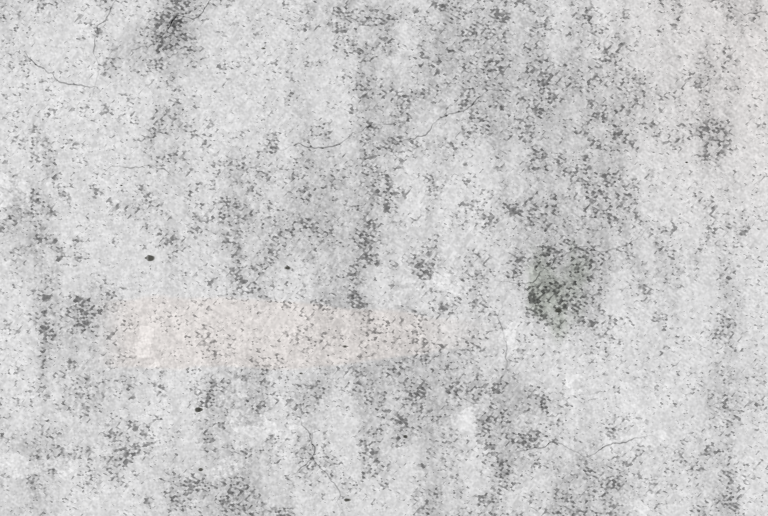
Write a Shadertoy shader that draws this texture.

```glsl
// Weathered pale plaster wall: grey stains and vertical streaks made from layered
// value noise, fine grit that darkens inside the stains, hairline cracks,
// small chips, peeled flakes and a faint pink band of old paint.

const vec3  WALL        = vec3(0.866, 0.866, 0.868);
const vec3  PINK_WASH   = vec3(1.014, 0.993, 0.980);
const vec3  MOSS_TINT   = vec3(0.985, 1.005, 0.97);
const vec3  CHIP_COLOUR = vec3(0.20, 0.20, 0.18);
const vec2  STAIN_CENTRE = vec2(0.62, 0.62);
const vec2  STAIN_SPREAD = vec2(0.50, 0.34);
const vec2  MOSS_CENTRE  = vec2(1.08, 0.44);
const float STAIN_DEPTH = 0.115;
const float PORE_DEPTH  = 0.30;
const float GRAIN_CLEAN = 0.19;
const float GRAIN_DIRTY = 0.30;
const float CRACK_DEPTH = 0.26;
const float CRACK_WIDTH = 0.0009;
const int   CRACKS = 12;
const int   CHIPS  = 12;
const mat2  TILT = mat2(0.82, 0.57, -0.57, 0.82);

float hash(vec2 p) {
    return fract(sin(dot(p, vec2(127.1, 311.7))) * 43758.5453);
}

float noise(vec2 p) {
    vec2 cell = floor(p), f = fract(p);
    f = f * f * (3.0 - 2.0 * f);
    float low  = mix(hash(cell), hash(cell + vec2(1, 0)), f.x);
    float high = mix(hash(cell + vec2(0, 1)), hash(cell + vec2(1, 1)), f.x);
    return mix(low, high, f.y);
}

float fbm(vec2 p) {
    float sum = 0.0, amp = 0.516;
    for (int i = 0; i < 5; i++) {
        sum += amp * noise(p);
        p = mat2(1.6, 1.2, -1.2, 1.6) * p + 17.3;
        amp *= 0.5;
    }
    return sum;
}

// Vertical streaks keep their direction through every octave.
float streaks(vec2 p) {
    return 0.5 * noise(p) + 0.3 * noise(p * 2.1 + 5.7) + 0.2 * noise(p * 4.3 + 9.1);
}

// Fine grit on tilted lattices, so that no rows or columns show.
float grit(vec2 p) {
    vec2 q = TILT * p, r = TILT * q;
    return 0.5 * noise(q * 270.0) + 0.32 * noise(r * 165.0 + 7.0) + 0.18 * noise(TILT * r * 90.0);
}

// Ragged dark patch around a centre.
float blot(vec2 p, vec2 centre, vec2 size, float ragged) {
    return 1.0 - smoothstep(0.5, 1.3, length((p - centre) / size) + ragged);
}

// Wandering hairlines, each fading towards its ends.
float cracks(vec2 p, float aspect, float px) {
    float total = 0.0;
    for (int i = 0; i < CRACKS; i++) {
        float id = float(i);
        vec2 start = vec2(hash(vec2(id, 3.1)) * aspect, hash(vec2(id, 8.4)));
        float angle = (hash(vec2(id, 5.7)) - 0.5) * 0.9 + (i % 3 == 0 ? 1.57 : 0.0);
        float reach = mix(0.06, 0.20, hash(vec2(id, 1.9)));
        vec2 along = vec2(cos(angle), sin(angle));
        vec2 q = p - start;
        q = vec2(dot(q, along), dot(q, vec2(-along.y, along.x)));
        float wander = (fbm(vec2(q.x * 11.0, id * 7.3)) - 0.5) * 0.09;
        float line = 1.0 - smoothstep(0.0, CRACK_WIDTH + px, abs(q.y - wander));
        float fade = 1.0 - smoothstep(0.4, 1.0, abs(q.x) / reach);
        total = max(total, line * fade * mix(0.2, 1.0, noise(vec2(q.x * 45.0, id))));
    }
    return total;
}

// Small dark holes, slightly wider than tall.
float chips(vec2 p, float aspect, float px) {
    float total = 0.0;
    for (int i = 0; i < CHIPS; i++) {
        float id = float(i) + 40.0;
        vec2 centre = vec2(hash(vec2(id, 2.3)) * aspect, hash(vec2(id, 6.1)));
        float radius = mix(0.0015, 0.006, pow(hash(vec2(id, 9.2)), 2.0));
        vec2 q = (p - centre) * vec2(0.75, 1.2);
        float d = length(q) - radius * mix(0.6, 1.4, noise(p * 160.0));
        total = max(total, 1.0 - smoothstep(-px, px, d));
    }
    return total;
}

void mainImage(out vec4 fragColor, in vec2 fragCoord) {
    vec2 p = fragCoord / iResolution.y;
    float aspect = iResolution.x / iResolution.y;
    float px = 1.0 / iResolution.y;

    // Old paint band with a torn edge, tapering to the right
    float tear = (fbm(p * vec2(9.0, 14.0) + 31.0) - 0.5) * 0.03;
    float halfHeight = 0.066 - 0.045 * smoothstep(0.5, 1.0, p.x);
    float band = 1.0 - smoothstep(-0.004, 0.006, abs(p.y - 0.35) + tear - halfHeight);
    band *= smoothstep(0.17, 0.26, p.x) * (1.0 - smoothstep(0.75, 1.0, p.x));

    // Stains: clouds and warped streaks, heaviest left of the middle
    float mottle = fbm(p * 32.0 + 3.0);
    vec2 away = (p - STAIN_CENTRE) / STAIN_SPREAD;
    float bias = 0.13 * exp(-dot(away, away)) - 0.03;
    vec2 drip = p + vec2(0.03 * (fbm(p * 9.0 + 61.0) - 0.5), 0.0);
    float field = 0.6 * fbm(p * vec2(4.6, 3.6) + 11.0) + 0.4 * streaks(drip * vec2(24.0, 5.0));
    float stain = smoothstep(0.38, 0.71, field + bias + 0.32 * (mottle - 0.5));
    float ragged = (fbm(p * vec2(24.0, 14.0)) - 0.5) * 1.8;
    float moss = blot(p, MOSS_CENTRE, vec2(0.055, 0.08), ragged);
    float smears = max(blot(p, vec2(0.99, 0.18), vec2(0.06, 0.10), ragged),
                       blot(p, vec2(0.30, 0.90), vec2(0.10, 0.06), ragged));
    stain = stain * (1.0 - 0.55 * band) + max(0.9 * moss, 0.7 * smears);

    // Grit: pale grain everywhere, dark pores thickening in the stains
    float grain = grit(p);
    float poreField = grit(p * vec2(0.85, 1.05) + 5.0) + 0.45 * (mottle - 0.5);
    float pores = smoothstep(0.56, 0.94, poreField + 0.11 * stain);

    // Peeled flakes with crisp pale edges
    float flakes = smoothstep(0.66, 0.68, fbm(p * vec2(9.0, 11.0) + 73.0));
    flakes *= smoothstep(0.35, 0.6, noise(p * 3.0 + 20.0));

    float shade = (grain - 0.5) * mix(GRAIN_CLEAN, GRAIN_DIRTY, min(stain, 1.0));
    shade -= STAIN_DEPTH * stain + PORE_DEPTH * pores * (1.0 - 0.6 * flakes);
    shade += 0.055 * flakes + 0.08 * (mottle - 0.5);
    shade -= CRACK_DEPTH * cracks(p, aspect, px);

    vec3 colour = WALL + shade;
    float warmCorner = 0.6 * smoothstep(1.0, 1.5, p.x) * smoothstep(0.4, 0.9, p.y);
    colour *= mix(vec3(1.0), PINK_WASH, max(band, warmCorner));
    colour *= mix(vec3(1.0), MOSS_TINT, moss);
    colour = mix(colour, CHIP_COLOUR, 0.8 * chips(p, aspect, px));
    fragColor = vec4(clamp(colour, 0.0, 0.96), 1.0);
}
```
